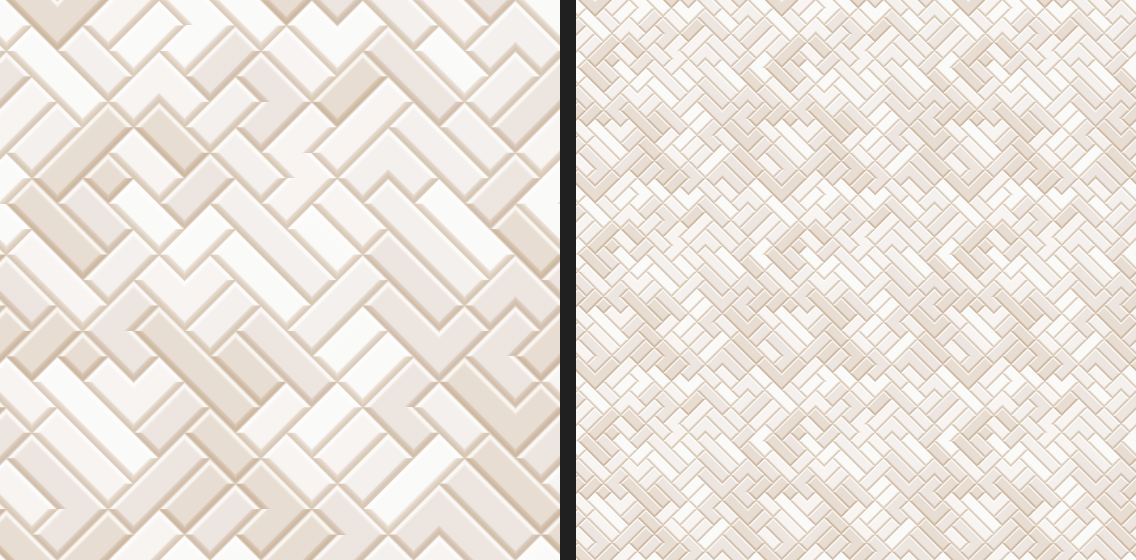
Left, the tile; right, the same tile 3 across and 3 down.
Write a Shadertoy shader that draws this pattern.

```glsl
const ivec2 ACROSS = ivec2(1, 0);
const ivec2 NONE = ivec2(0);

// Integer hash on cells wrapped to the canvas: periods (11, 11) and (11, -11)
float hash(ivec2 cell, int seed) {
    cell += 110;
    int k = cell.x / 11;
    cell = ivec2(cell.x - 11 * k, (cell.y - 11 * k + 440) % 22);
    uint n = uint(cell.x + 11 * cell.y + 977 * seed + 31);
    n = (n ^ (n << 13)) * 0x45d9f3bu;
    n = (n ^ (n >> 16)) * 0x45d9f3bu;
    n ^= n >> 15;
    return float(n & 65535u) / 65536.0;
}

// Columns alternate in pairs between climbing and descending
ivec2 along(ivec2 cell) {
    return ivec2(0, ((cell.x + 110) % 11 / 2) % 2 == 0 ? 1 : -1);
}

// Each cell aims at one neighbour
ivec2 aim(ivec2 cell) {
    return hash(cell, 1) < 0.5 ? ACROSS : along(cell);
}

bool aimedAt(ivec2 cell) {
    ivec2 v = along(cell);
    return aim(cell - ACROSS) == ACROSS || aim(cell - v) == v;
}

// Step by which a path enters the cell; cells nobody aims at go first
ivec2 source(ivec2 cell) {
    ivec2 v = along(cell);
    bool fromSide = aim(cell - ACROSS) == ACROSS;
    bool fromColumn = aim(cell - v) == v;
    if (fromSide && fromColumn) {
        bool sideBusy = aimedAt(cell - ACROSS);
        fromSide = sideBusy == aimedAt(cell - v) ? hash(cell, 2) < 0.5 : !sideBusy;
    }
    return fromSide ? ACROSS : fromColumn ? v : NONE;
}

// Paths are cut at local maxima, so every tile keeps two cells or more
ivec2 joint(ivec2 cell) {
    ivec2 s = source(cell);
    if (s == NONE) return NONE;
    ivec2 before = cell - s, after = cell + aim(cell);
    float w = hash(cell, 3);
    bool peak = w > hash(before, 3) && w > hash(after, 3);
    if (peak && source(before) != NONE && source(after) == aim(cell)) return NONE;
    return s;
}

vec3 faceColor(float h) {
    return h < 0.17 ? vec3(0.982, 0.98, 0.975)
         : h < 0.38 ? vec3(0.968, 0.957, 0.948)
         : h < 0.63 ? vec3(0.953, 0.943, 0.928)
         : h < 0.81 ? vec3(0.930, 0.900, 0.880)
                    : vec3(0.910, 0.868, 0.822);
}

void mainImage(out vec4 fragColor, in vec2 fragCoord) {
    // Grid turned by 45 degrees
    vec2 uv = fragCoord / iResolution.xy - vec2(0.0114, 0.0);
    vec2 p = 11.0 * vec2(uv.x + uv.y, uv.x - uv.y);
    ivec2 cell = ivec2(floor(p));
    vec2 f = fract(p);
    float aa = 16.0 / min(iResolution.x, iResolution.y);

    // Sides in order: lower left, lower right, upper right, upper left
    ivec2 sides[4] = ivec2[4](ivec2(-1, 0), ivec2(0, 1), ivec2(1, 0), ivec2(0, -1));
    float gap[4] = float[4](f.x, 1.0 - f.y, 1.0 - f.x, f.y);
    ivec2 enter = joint(cell), leave = aim(cell);
    if (joint(cell + leave) != leave) leave = NONE;
    bool open[4];
    for (int k = 0; k < 4; k++) open[k] = sides[k] == -enter || sides[k] == leave;

    // Distance to the lower and upper edges, mitred at inner corners
    vec2 edge = vec2(1.0);
    for (int k = 0; k < 4; k++) {
        int next = (k + 1) % 4;
        if (!open[k]) {
            edge[k / 2] = min(edge[k / 2], gap[k]);
        } else if (open[next]) {
            int side = gap[k] > gap[next] ? k : next;
            edge[side / 2] = min(edge[side / 2], gap[side]);
        }
    }

    // The first cell of the tile sets its colour
    ivec2 head = cell;
    for (int k = 0; k < 9; k++) {
        ivec2 s = joint(head);
        if (s == NONE) break;
        head -= s;
    }
    vec3 face = faceColor(hash(head, 4));

    // Shaded lower bevel and bright upper bevel
    vec3 shade = face * mix(vec3(0.87, 0.81, 0.74), vec3(0.93, 0.89, 0.85), smoothstep(0.0, 0.17, edge.x));
    vec3 low = mix(shade, face, smoothstep(0.13, 0.21, edge.x));
    float shine = smoothstep(0.0, 0.06, edge.y) * (1.0 - smoothstep(0.08, 0.18, edge.y));
    vec3 high = mix(face, vec3(1.0, 0.998, 0.99), 0.75 * shine);
    vec3 col = mix(low, high, smoothstep(-aa, aa, edge.x - edge.y));

    // Soft joint between tiles
    col = mix(vec3(0.86, 0.80, 0.735), col, smoothstep(0.0, 1.3 * aa, min(edge.x, edge.y)));
    fragColor = vec4(col, 1.0);
}
```
